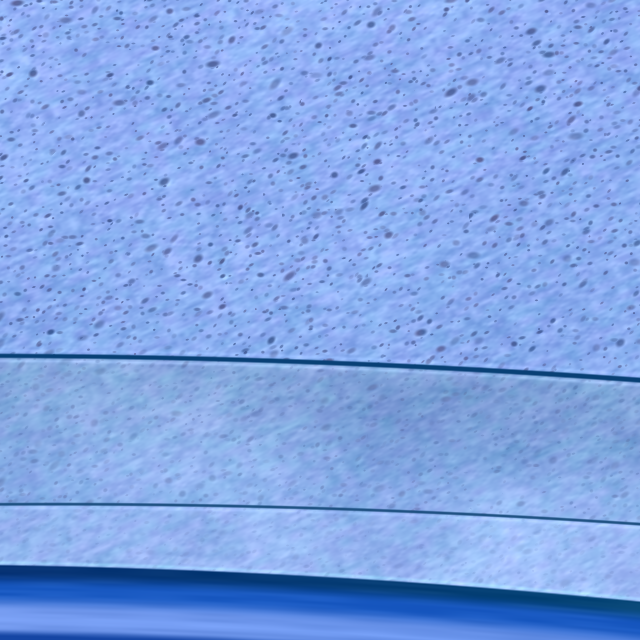
Reproduce this texture procedurally as a Shadertoy shader.

```glsl
// Speckled pale blue panel crossed by two thin bowed seams, above a glossy blue rim.
// Seams are parabolas; the grain is slanted value noise, and the pits are
// jittered ellipses scattered over rotated grids.

float hash(vec2 p) {
    vec3 q = fract(p.xyx * vec3(0.1031, 0.1030, 0.0973));
    q += dot(q, q.yzx + 33.33);
    return fract((q.x + q.y) * q.z);
}

float noise(vec2 p) {
    vec2 i = floor(p), f = fract(p);
    f = f * f * (3.0 - 2.0 * f);
    return mix(mix(hash(i), hash(i + vec2(1, 0)), f.x),
               mix(hash(i + vec2(0, 1)), hash(i + vec2(1, 1)), f.x), f.y);
}

float fbm(vec2 p) {
    float sum = 0.0, amp = 0.5;
    for (int i = 0; i < 4; i++) {
        sum += amp * noise(p);
        p = p * 2.03 + 17.7;
        amp *= 0.5;
    }
    return sum;
}

mat2 rotation(float a) {
    return mat2(cos(a), -sin(a), sin(a), cos(a));
}

// Coverage of elongated pits, one candidate per grid cell
float pits(vec2 p, float cells, float chance, float seed) {
    vec2 g = p * cells, cell = floor(g);
    float cover = 0.0;
    for (int j = -1; j <= 1; j++)
    for (int i = -1; i <= 1; i++) {
        vec2 id = cell + vec2(i, j), key = id + seed;
        vec2 center = id + 0.15 + 0.7 * vec2(hash(key), hash(key + 41.3));
        float size = mix(0.13, 0.30, pow(hash(key + 73.1), 2.0));
        vec2 d = rotation(0.9 * (hash(key + 19.7) - 0.5)) * (g - center);
        d.x /= mix(1.1, 2.2, hash(key + 57.9));
        float present = step(hash(key + 91.7), chance);
        float strength = mix(0.35, 1.0, hash(key + 29.3));
        cover = max(cover, present * strength * (1.0 - smoothstep(size * 0.35, size * 1.25, length(d))));
    }
    return cover;
}

// Soft line of given half width around signed distance d
float band(float d, float halfWidth, float soft) {
    return 1.0 - smoothstep(halfWidth - soft, halfWidth + soft, abs(d));
}

void mainImage(out vec4 fragColor, in vec2 fragCoord) {
    vec2 uv = fragCoord / iResolution.xy;
    float x = uv.x, aa = 1.0 / iResolution.y;

    // Signed heights above the seams and the rim
    float upper = uv.y - (0.444 - 0.0036 * x - 0.0344 * x * x);
    float lower = uv.y - (0.212 + 0.0058 * x - 0.0368 * x * x);
    float rim = uv.y - (0.117 - 0.015 * x - 0.042 * x * x);
    float isTop = smoothstep(-aa, aa, upper);
    float isStrip = smoothstep(-aa, aa, lower) * (1.0 - isTop);
    float isBottom = 1.0 - smoothstep(-aa, aa, lower);

    // Panel colours with broad mottling
    float mottle = fbm(uv * vec2(5.0, 7.0) + 3.0) - 0.47;
    vec3 topColor = mix(vec3(0.54, 0.68, 0.94), vec3(0.575, 0.70, 0.97), smoothstep(0.4, 1.0, uv.y));
    vec3 stripColor = mix(vec3(0.57, 0.71, 0.94), vec3(0.52, 0.66, 0.87), smoothstep(-0.22, -0.02, upper));
    vec3 color = topColor * isTop + stripColor * isStrip + vec3(0.60, 0.73, 0.96) * isBottom;
    color += mottle * mix(0.24, 0.08, isTop) * vec3(1.0, 0.9, 0.75);

    // Slanted grain
    vec2 p = rotation(0.42) * uv;
    float grain = noise(p * vec2(62.0, 150.0)) + 0.6 * noise(p * vec2(130.0, 260.0) + 9.0) - 0.8;
    color += grain * mix(0.09, 0.12, isTop) * vec3(1.0, 0.95, 0.7);
    float tint = noise(p * vec2(45.0, 75.0) + 31.0) - 0.5;
    color += tint * vec3(0.05, -0.02, 0.02);

    // Pits: fine and coarse, with a pale lip on one side
    float density = 0.75 + 0.5 * noise(uv * 6.0 + 11.0);
    float fine = pits(p, 76.0, 0.48 * density, 5.0);
    float coarse = pits(p, 46.0, 0.25 * density, 67.0);
    float lip = pits(p + vec2(-0.002, 0.005), 46.0, 0.25 * density, 67.0);
    float depth = isTop + 0.38 * isStrip + 0.20 * isBottom;
    color += 0.06 * lip * depth;
    vec3 pitColor = mix(vec3(0.14, 0.27, 0.50), vec3(0.32, 0.30, 0.49), noise(uv * 48.0));
    color = mix(color, pitColor, depth * max(0.60 * fine, 0.78 * coarse));

    // Seams with pale edges
    color += 0.10 * band(upper + 0.008, 0.002, 0.003);
    color += 0.06 * band(upper - 0.008, 0.002, 0.003);
    color += 0.07 * band(lower + 0.006, 0.002, 0.003);
    color = mix(color, vec3(0.03, 0.25, 0.46), band(upper, 0.0032 + 0.0006 * x, 0.0018));
    color = mix(color, vec3(0.10, 0.30, 0.49), 0.95 * band(lower, 0.0021, 0.0016));

    // Glossy rim: shadow, saturated blue, pale reflection, dark base
    float down = -rim;
    color += vec3(0.05, 0.11, 0.06) * band(rim - 0.004, 0.002, 0.003);
    vec3 shadow = mix(vec3(0.02, 0.19, 0.45), vec3(0.02, 0.27, 0.46), x);
    vec3 gloss = mix(shadow, vec3(0.10, 0.35, 0.76), smoothstep(0.010, 0.036, down));
    float sheen = smoothstep(0.044, 0.072, down);
    gloss = mix(gloss, vec3(0.45, 0.60, 0.93), sheen * (1.0 - 0.25 * x));
    gloss += 0.05 * band(down - 0.086, 0.004, 0.006);
    gloss = mix(gloss, vec3(0.08, 0.27, 0.64), smoothstep(0.098, 0.112, down));
    gloss += 0.04 * (noise(vec2(x * 12.0, down * 220.0)) - 0.5);
    color = mix(color, gloss, smoothstep(-0.002, 0.002, down));

    fragColor = vec4(clamp(color, 0.0, 1.0), 1.0);
}
```
